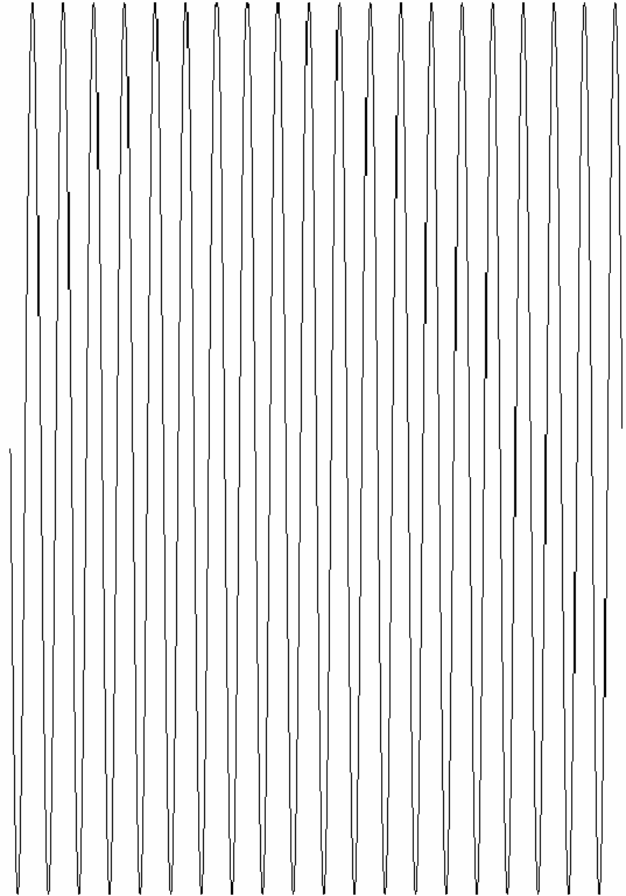
Give the GLSL for this pattern, as a Shadertoy shader.

```glsl
// Thin black sine wave of twenty steep cycles on white, filling the canvas.
// Each crossing is solved with asin, snapped to a column grid that doubles
// every 26th column or so, then area-filtered for smooth edges.

const float PI = 3.14159265;

const float COLUMNS = 537.0;       // stroke columns across the canvas
const float SOURCE_COLUMNS = 516.0; // distinct columns before doubling
const float DOUBLING_PHASE = 0.27; // shifts which columns are doubled
const float WAVE_START = 8.0;      // first midline crossing, in columns
const float PERIOD = 26.28;        // cycle length, in columns
const float CYCLES = 19.993;       // the wave stops just short of twenty
const float MIDLINE = 0.4995;      // in canvas heights
const float AMPLITUDE = 0.4980;
const float FILTER_WIDTH = 1.36;   // smoothing footprint, in output pixels
const int ROW_SAMPLES = 6;
const vec3 PAPER = vec3(0.995);
const vec3 INK = vec3(0.0);

// Left and right edges of the stroke column holding x; some are two wide.
vec2 columnSpan(float x) {
    float scale = SOURCE_COLUMNS / COLUMNS;
    float column = floor(x * scale + DOUBLING_PHASE);
    return ceil((vec2(column, column + 1.0) - DOUBLING_PHASE) / scale);
}

// Fraction of the horizontal footprint inked at one height.
float rowCoverage(float x, float height, float footprint) {
    float level = (height - MIDLINE) / AMPLITUDE;
    if (abs(level) > 1.0) return 0.0;

    float lean = asin(level) / (2.0 * PI);
    float nearest = round(2.0 * (x - WAVE_START) / PERIOD);
    float left = x - 0.5 * footprint;
    float right = x + 0.5 * footprint;
    float covered = 0.0;
    float lastEdge = -COLUMNS;

    // Neighbouring branches alternate between falling and rising.
    for (int i = -2; i <= 2; i++) {
        float branch = nearest + float(i);
        float side = mod(branch, 2.0) < 0.5 ? -1.0 : 1.0;
        float cycle = 0.5 * branch + side * lean;
        if (cycle < 0.0 || cycle > CYCLES) continue;

        vec2 span = columnSpan(WAVE_START + cycle * PERIOD);
        span.x = max(span.x, lastEdge); // count shared columns once
        lastEdge = span.y;
        covered += max(0.0, min(span.y, right) - max(span.x, left));
    }
    return covered / footprint;
}

void mainImage(out vec4 fragColor, in vec2 fragCoord) {
    vec2 uv = fragCoord / iResolution.xy;
    float footprint = FILTER_WIDTH * COLUMNS / iResolution.x;

    // Average several rows to soften the steps and tips.
    float ink = 0.0;
    for (int i = 0; i < ROW_SAMPLES; i++) {
        float offset = (float(i) + 0.5) / float(ROW_SAMPLES) - 0.5;
        float height = uv.y + offset * FILTER_WIDTH / iResolution.y;
        ink += rowCoverage(uv.x * COLUMNS, height, footprint);
    }
    ink /= float(ROW_SAMPLES);

    fragColor = vec4(mix(PAPER, INK, clamp(ink, 0.0, 1.0)), 1.0);
}
```
